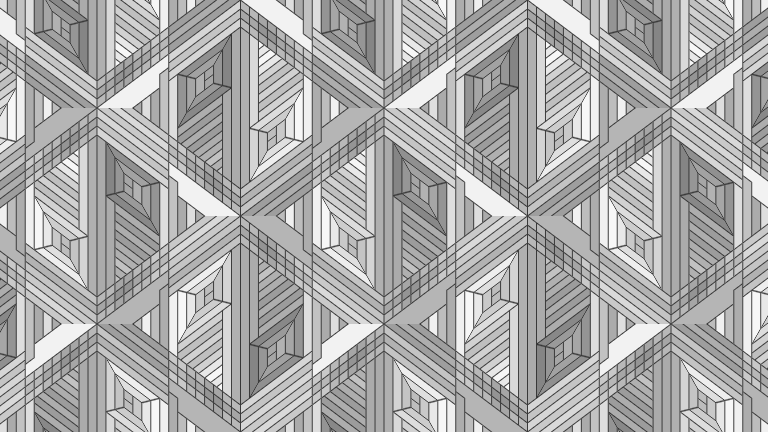
Write a Shadertoy shader that draws this pattern.

```glsl
const float ACROSS = 0.02076;  // height of canvas per unit of x
const float SLANT = 0.0125;    // the same, perpendicular to a diagonal

float hash(float n) {
    return fract(sin(n * 12.9898) * 43758.5453);
}

float shade(float base, float spread, float index) {
    return base + spread * (floor(hash(index) * 3.0) - 1.0);
}

// Distance to the nearest whole number
float toLine(float c) {
    return abs(fract(c + 0.5) - 0.5);
}

float stroke(float d, float px) {
    float halfWidth = 0.0011;
    return clamp((halfWidth - abs(d)) / px + 0.5, 0.0, 1.0) * min(1.0, 2.0 * halfWidth / px);
}

// Fill a region and ink its outline and inner lines; inside is positive
void paint(inout float tone, inout float ink, float region, float fill, float lineDist, float px) {
    float cover = clamp(region / px + 0.5, 0.0, 1.0);
    tone = mix(tone, fill, cover);
    ink = mix(ink, stroke(lineDist, px), cover);
    ink = max(ink, stroke(region, px));
}

// One diamond: a dark half, and a pale half turned by 180 degrees
float motif(vec2 cell, float px) {
    bool dark = cell.x > 0.0;
    vec2 p = dark ? cell : -cell;
    float sum = p.x + p.y;
    float dif = p.x - p.y;
    float edge = max(sum, dif);
    float inner = (12.0 - edge) * SLANT;
    float tone = 0.75;
    float ink = 0.0;

    // Frame of bands along the diamond edge
    float band = (16.0 - edge) * 0.75;
    float bandLine = toLine(band) * SLANT / 0.75;
    float fill;
    if (p.y > 0.0 && p.x > 8.0) {
        fill = dark ? 0.95 : 0.71;
        bandLine = (16.0 - edge) * SLANT;
    } else if (p.y > 0.0) {
        fill = (dark ? 0.84 : 0.77) - 0.07 * mod(floor(band), 2.0);
    } else if (p.x > 8.0) {
        fill = (dark ? 0.79 : 0.62) + 0.06 * mod(floor(band), 2.0);
    } else {
        // Upright bars seen through the bands
        fill = shade(0.72, 0.07, floor(p.x) + 31.0) - 0.07 * mod(floor(band), 2.0);
        bandLine = min(bandLine, toLine(p.x) * ACROSS);
    }
    paint(tone, ink, 1.0, fill, bandLine, px);
    ink = max(ink, stroke((p.x - 8.0) * ACROSS, px));

    // Upright stripes
    float column = floor(p.x);
    fill = shade(dark ? 0.67 : 0.77, 0.08, column + (dark ? 3.0 : 17.0));
    if (p.x > 7.0) fill = shade(dark ? 0.77 : 0.84, 0.10, column + 8.0);
    paint(tone, ink, inner, fill, toLine(p.x) * ACROSS, px);

    // Slanted stripes beside the nested frames
    float row = (sum - 4.0) * 0.75;
    float region = min(inner, min(min(p.x - 2.0, 7.0 - p.x) * ACROSS, (4.0 - sum) * SLANT));
    fill = (dark ? 0.61 : 0.75) + 0.07 * mod(floor(row), 2.0);
    if (row < -5.0) fill += dark ? 0.08 : 0.16;
    paint(tone, ink, region, fill, toLine(row) * SLANT / 0.75, px);

    // Nested frames
    vec2 q = vec2(p.x - 4.0, (sum - 8.0) * 0.75);
    vec2 a = abs(q);
    float ring = max(a.x, a.y);
    bool upright = a.x > a.y;
    float side = upright ? sign(q.x) : 0.5 * sign(q.y);
    float ringLine = toLine(ring) * ACROSS;
    if (ring > 1.0) {
        float outer = floor(ring) - 1.0;
        fill = dark ? 0.62 - 0.07 * outer + 0.03 * side : 0.84 + 0.06 * outer + 0.07 * side;
        ringLine = min(ringLine, abs(a.x - a.y) * 0.7 * ACROSS);
    } else {
        // Core in three pieces
        fill = (dark ? 0.65 : 0.74) + (q.x > 0.0 ? 0.05 : 0.0);
        ringLine = min(ringLine, a.x * ACROSS);
        if (q.x < 0.0) ringLine = min(ringLine, a.y * ACROSS);
    }
    region = min((3.0 - a.x) * ACROSS, (3.0 - a.y) * SLANT / 0.75);
    paint(tone, ink, region, fill, ringLine, px);

    // Short bar laid over the frame
    region = min(min(p.x - 8.0, 9.0 - p.x) * ACROSS, min(14.0 - sum, 12.0 - dif) * SLANT);
    paint(tone, ink, region, dark ? 0.76 : 0.68, 1.0, px);

    // Seam between halves and diamond outline
    ink = max(ink, stroke(p.x * ACROSS, px));
    ink = max(ink, stroke((16.0 - edge) * SLANT, px));
    return mix(min(tone, 0.97), 0.18, ink);
}

void mainImage(out vec4 fragColor, in vec2 fragCoord) {
    float px = 1.0 / iResolution.y;
    vec2 g = (fragCoord - 0.5 * iResolution.xy) * px / vec2(0.3322, 0.25);

    // Diamond lattice, mirrored in a cycle of four rows
    vec2 id = floor((vec2(g.x + g.y, g.x - g.y) + 1.0) * 0.5);
    vec2 cell = (g - vec2(id.x + id.y, id.x - id.y)) * 16.0;
    float turn = mod(id.x - id.y, 4.0);
    if (turn > 0.5 && turn < 2.5) cell.x = -cell.x;
    if (turn > 1.5) cell.y = -cell.y;

    fragColor = vec4(vec3(motif(cell, px)), 1.0);
}
```
